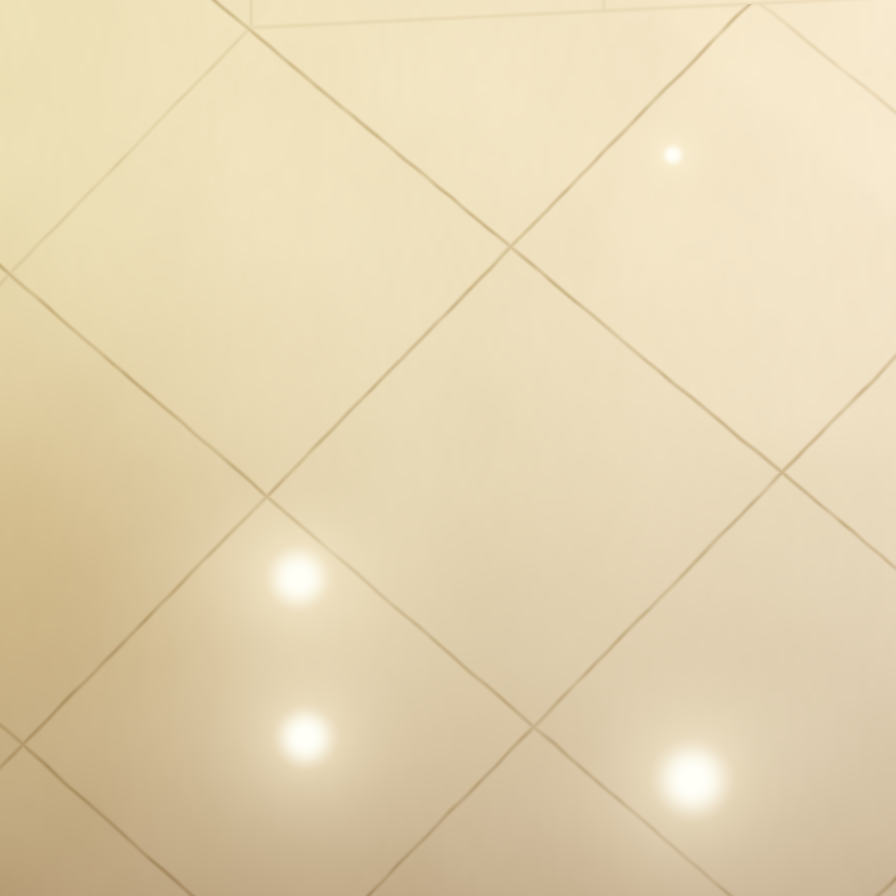
A Shadertoy shader for this texture:

```glsl
// Glossy cream floor tiles laid diagonally, seen in slight perspective.
// A projective map turns the canvas into tile units for the thin grout lines;
// a warm corner gradient, faint mottling and mirrored lamps finish the surface.

// Grid: anchor joint, the two tile axes and the perspective term
const vec2 JOINT = vec2(0.570, 0.724);
const vec2 AXIS_I = vec2(1.852, -1.815);
const vec2 AXIS_J = vec2(-1.651, -1.984);
const vec2 PERSPECTIVE = vec2(0.0328, -0.0328);
const float TILES_PER_UNIT = 2.58;

// Grout
const float GROUT_HALF_WIDTH = 0.0018;
const float GROUT_SOFTNESS = 0.0020;
const float GROUT_STRENGTH = 0.62;
const float GROUT_WOBBLE = 0.0016;
const float FAR_STRENGTH = 0.42;
const vec3 GROUT_TINT = vec3(0.80, 0.74, 0.61);

// Skirting along the far edge
const vec2 SKIRTING_CORNER = vec2(0.280, 0.969);
const float SKIRTING_SLOPE = 0.048;
const float SKIRTING_JOINT_STEP = 0.394;
const float SKIRTING_STRENGTH = 0.30;

// Surface colours at the corners of the canvas, and a warm shade on the left
const vec3 TOP_LEFT = vec3(0.930, 0.880, 0.715);
const vec3 TOP_RIGHT = vec3(0.960, 0.905, 0.795);
const vec3 BOTTOM_LEFT = vec3(0.725, 0.630, 0.485);
const vec3 BOTTOM_RIGHT = vec3(0.785, 0.705, 0.590);
const float LIGHT_CURVE = 2.4;
const vec3 LEFT_SHADE = vec3(0.045, 0.070, 0.095);
const vec2 SHADE_CENTRE = vec2(0.0, 0.36);
const vec2 SHADE_SIZE = vec2(0.26, 0.28);
const float TILE_VARIATION = 0.008;
const float MOTTLE = 0.016;
const float GRAIN = 0.006;
const float SHEEN = 0.008;

// Lamps: centre and core radius
const int LAMP_COUNT = 4;
const vec3 LAMPS[LAMP_COUNT] = vec3[](
    vec3(0.333, 0.355, 0.026), vec3(0.341, 0.177, 0.025),
    vec3(0.773, 0.130, 0.032), vec3(0.751, 0.827, 0.009));
const vec3 LAMP_CORE = vec3(1.0, 1.0, 0.97);
const vec3 LAMP_HALO = vec3(1.0, 0.96, 0.85);
const float HALO_REACH = 2.2;
const float HALO_STRENGTH = 0.90;

float hash(vec2 p) {
    vec3 q = fract(p.xyx * 0.1031);
    q += dot(q, q.yzx + 33.33);
    return fract((q.x + q.y) * q.z);
}

float noise(vec2 p) {
    vec2 cell = floor(p), f = fract(p);
    f = f * f * (3.0 - 2.0 * f);
    return mix(mix(hash(cell), hash(cell + vec2(1, 0)), f.x),
               mix(hash(cell + vec2(0, 1)), hash(cell + vec2(1, 1)), f.x), f.y);
}

// Soft coverage of a line at a given distance
float stroke(float dist) {
    float soft = GROUT_SOFTNESS + 0.5 / iResolution.y;
    return 1.0 - smoothstep(GROUT_HALF_WIDTH - soft, GROUT_HALF_WIDTH + soft, abs(dist));
}

// Tile coordinates: integer values are grout lines
vec2 tileSpace(vec2 uv) {
    vec2 d = uv - JOINT;
    return vec2(dot(AXIS_I, d), dot(AXIS_J, d)) / (1.0 + dot(PERSPECTIVE, d));
}

float groutMask(vec2 uv, vec2 grid) {
    vec2 nearest = round(grid);
    vec2 dist = (grid - nearest) / TILES_PER_UNIT + GROUT_WOBBLE * (noise(uv * 40.0) - 0.5);
    vec2 strength = mix(vec2(FAR_STRENGTH), vec2(1.0), smoothstep(-1.0, 0.0, nearest));
    float floorLines = max(stroke(dist.x) * strength.x, stroke(dist.y) * strength.y);
    floorLines *= 0.65 + 0.7 * noise(uv * 55.0);

    // The skirting hides the floor grid and has its own upright joints
    vec2 s = uv - SKIRTING_CORNER;
    float height = s.y - SKIRTING_SLOPE * s.x;
    float joint = s.x - SKIRTING_JOINT_STEP * round(s.x / SKIRTING_JOINT_STEP);
    float rightSide = step(-GROUT_HALF_WIDTH, s.x);
    float above = rightSide * step(0.0, height);
    float skirting = max(stroke(height) * rightSide, stroke(joint) * above);
    return max(floorLines * (1.0 - above), skirting * SKIRTING_STRENGTH);
}

void mainImage(out vec4 fragColor, in vec2 fragCoord) {
    vec2 uv = fragCoord / iResolution.xy;
    vec2 grid = tileSpace(uv);

    // Warm light falling off towards the bottom
    float light = 1.0 - pow(1.0 - uv.y, LIGHT_CURVE);
    vec3 color = mix(mix(BOTTOM_LEFT, BOTTOM_RIGHT, uv.x),
                     mix(TOP_LEFT, TOP_RIGHT, uv.x), light);
    vec2 shade = (uv - SHADE_CENTRE) / SHADE_SIZE;
    color -= LEFT_SHADE * exp(-dot(shade, shade));

    // Tile tone, cloudy mottling, fine grain and a pale sheen at the far right
    color += TILE_VARIATION * (hash(floor(grid) + 17.0) - 0.5);
    color += MOTTLE * (noise(uv * 11.0) - 0.5) * vec3(0.8, 1.0, 1.3);
    color += GRAIN * (noise(uv * vec2(110.0, 50.0)) - 0.5);
    color += SHEEN * smoothstep(-0.74, -0.82, grid.y);

    color = mix(color, color * GROUT_TINT, GROUT_STRENGTH * groutMask(uv, grid));

    // Mirrored lamps: wide halo, then bright core
    for (int i = 0; i < LAMP_COUNT; i++) {
        float r = length(uv - LAMPS[i].xy) / LAMPS[i].z;
        color = mix(color, LAMP_HALO, HALO_STRENGTH * exp(-r / HALO_REACH));
        color = mix(color, LAMP_CORE, 1.0 - smoothstep(0.3, 1.6, r));
    }
    fragColor = vec4(clamp(color, 0.0, 1.0), 1.0);
}
```
